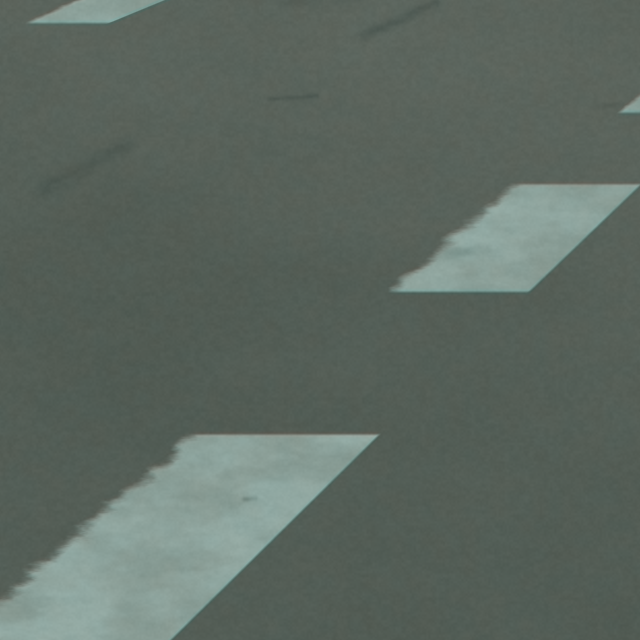
Reproduce this texture procedurally as a Shadertoy shader.

```glsl
float hash(vec2 p) {
    vec3 q = fract(vec3(p.xyx) * 0.1031);
    q += dot(q, q.yzx + 33.33);
    return fract((q.x + q.y) * q.z);
}

float noise(vec2 p) {
    vec2 i = floor(p), f = fract(p);
    f = f * f * (3.0 - 2.0 * f);
    return mix(mix(hash(i), hash(i + vec2(1, 0)), f.x),
               mix(hash(i + vec2(0, 1)), hash(i + vec2(1, 1)), f.x), f.y);
}

float fbm(vec2 p) {
    float sum = 0.0, amp = 0.5;
    for (int i = 0; i < 4; i++) {
        sum += amp * noise(p);
        p = p * 2.03 + 17.3;
        amp *= 0.5;
    }
    return sum / 0.9375;
}

// Soft tapered streak between two ends
float smudge(vec2 p, vec2 a, vec2 b, float width) {
    vec2 ab = b - a;
    float t = clamp(dot(p - a, ab) / dot(ab, ab), 0.0, 1.0);
    float d = length(p - a - ab * t) / width;
    return exp(-d * d) * (0.45 + 0.55 * noise(p * vec2(70, 110)));
}

// Painted slab; span holds bottom and top, left and right hold x at those heights
float dash(vec2 p, vec2 span, vec2 left, vec2 right, float wear) {
    float t = (p.y - span.x) / (span.y - span.x);
    float ragged = (fbm(p * vec2(24, 65)) - 0.5) * 2.0 * wear;
    float fromLeft = p.x - mix(left.x, left.y, t) + ragged;
    float fromRight = mix(right.x, right.y, t) - p.x;
    return smoothstep(-wear * 0.5, wear, fromLeft)
         * smoothstep(-0.003, 0.004, fromRight)
         * smoothstep(-0.003, 0.003, p.y - span.x)
         * smoothstep(-0.003, 0.003, span.y - p.y);
}

float allDashes(vec2 p) {
    float paint = dash(p, vec2(-0.1, 0.321), vec2(-0.192, 0.302), vec2(0.166, 0.593), 0.025);
    paint = max(paint, dash(p, vec2(0.544, 0.712), vec2(0.604, 0.800), vec2(0.827, 1.002), 0.018));
    paint = max(paint, dash(p, vec2(0.964, 1.04), vec2(0.045, 0.205), vec2(0.171, 0.355), 0.010));
    return max(paint, dash(p, vec2(0.824, 0.856), vec2(0.970, 1.003), vec2(1.07, 1.1), 0.008));
}

void mainImage(out vec4 fragColor, in vec2 fragCoord) {
    vec2 uv = fragCoord / iResolution.xy;

    // Asphalt, paler toward the far side
    float far = smoothstep(0.25, 1.0, uv.y + 0.15 * (uv.x - 0.5));
    vec3 color = mix(vec3(0.322, 0.362, 0.332), vec3(0.356, 0.391, 0.360), far);
    color += (fbm(uv * vec2(5, 9)) - 0.5) * 0.025;
    color -= 0.012 * exp(-dot((uv - vec2(0.2, 0.62)) * vec2(3, 6), (uv - vec2(0.2, 0.62)) * vec2(3, 6)));

    // Tyre scuffs
    float scuff = smudge(uv, vec2(0.57, 0.945), vec2(0.68, 0.995), 0.008);
    scuff += 0.8 * smudge(uv, vec2(0.42, 0.845), vec2(0.495, 0.850), 0.004);
    scuff += 0.6 * smudge(uv, vec2(0.07, 0.705), vec2(0.20, 0.775), 0.012);
    scuff += 0.5 * smudge(uv, vec2(0.93, 0.834), vec2(0.975, 0.838), 0.006);
    scuff += 0.4 * smudge(uv, vec2(0.44, 1.0), vec2(0.56, 1.0), 0.010);
    color -= scuff * vec3(0.065, 0.060, 0.055);

    // Worn paint with dusty patches
    float paint = allDashes(uv);
    vec3 white = mix(vec3(0.525, 0.600, 0.570), vec3(0.570, 0.660, 0.635),
                     smoothstep(0.25, 0.70, fbm(uv * vec2(9, 18) + 4.0)));
    white += (fbm(uv * vec2(30, 80)) - 0.5) * 0.035;
    white -= 0.09 * smudge(uv, vec2(0.70, 0.606), vec2(0.76, 0.609), 0.008);
    white -= 0.10 * smudge(uv, vec2(0.382, 0.220), vec2(0.400, 0.221), 0.004);
    color = mix(color, white, paint);

    // Warm upper and cool lower lens fringes
    float rim = allDashes(uv - vec2(0, 0.004)) - allDashes(uv + vec2(0, 0.004));
    color += max(rim, 0.0) * vec3(0.030, -0.008, -0.012);
    color += max(-rim, 0.0) * vec3(-0.040, 0.008, 0.012);

    // Fine mottling and grain
    color += (noise(uv * vec2(130, 170)) - 0.5) * 0.016;
    color += (noise(uv * 310.0) - 0.5) * 0.014;
    color += (noise(uv * 45.0 + 9.0) - 0.5) * vec3(-0.010, 0.003, 0.007);

    fragColor = vec4(color, 1.0);
}
```
